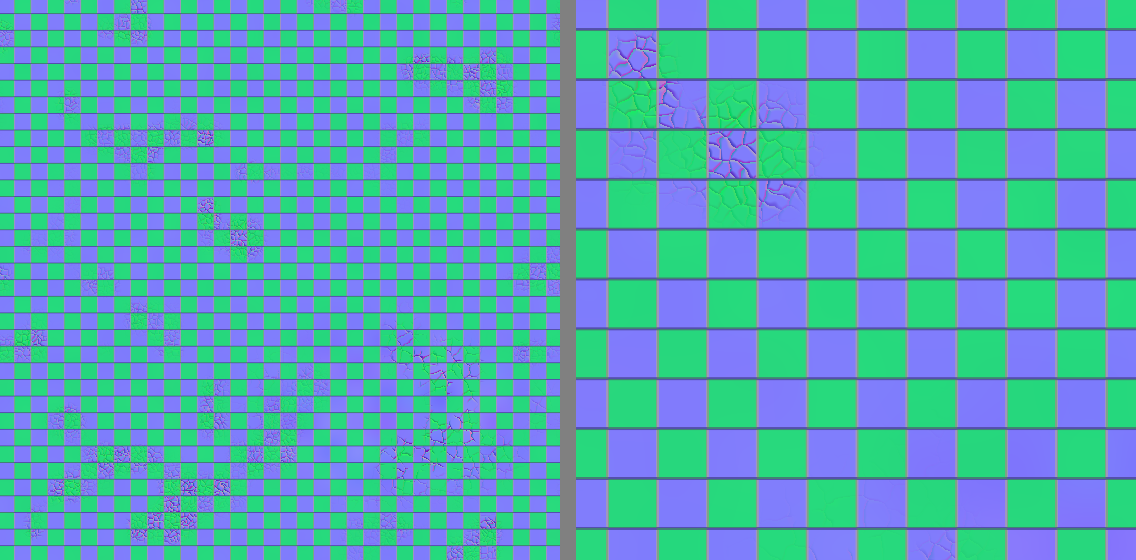
Left: the whole. Right: its middle third, enlarged.
This texture map is drawn by a Shadertoy shader. Its source:

```glsl
// Normal map of a two-tone checkerboard of bevelled tiles, about 33.7 across and down.
// Thin seams part the tiles; Voronoi borders, shown as tilted grooves, form patches
// of fine crazing and a broad region of larger cracks.

float hash(vec2 p) {
    return fract(sin(dot(p, vec2(127.1, 311.7))) * 43758.5453);
}

vec2 hash2(vec2 p) {
    return vec2(hash(p), hash(p + 57.3));
}

float noise(vec2 p) {
    vec2 i = floor(p), f = fract(p);
    f = f * f * (3.0 - 2.0 * f);
    return mix(mix(hash(i), hash(i + vec2(1, 0)), f.x),
               mix(hash(i + vec2(0, 1)), hash(i + vec2(1, 1)), f.x), f.y);
}

// Direction to the nearest Voronoi border in xy, distance to it in z
vec3 voronoiBorder(vec2 p) {
    vec2 cell = floor(p), f = fract(p), nearest = vec2(0.0);
    float best = 8.0;
    for (int y = -1; y <= 1; y++)
    for (int x = -1; x <= 1; x++) {
        vec2 g = vec2(x, y);
        vec2 r = g + hash2(cell + g) - f;
        if (dot(r, r) < best) {
            best = dot(r, r);
            nearest = r;
        }
    }
    vec3 border = vec3(0.0, 0.0, 8.0);
    for (int y = -2; y <= 2; y++)
    for (int x = -2; x <= 2; x++) {
        vec2 g = vec2(x, y);
        vec2 r = g + hash2(cell + g) - f;
        vec2 across = r - nearest;
        if (dot(across, across) > 1e-4) {
            vec2 n = normalize(across);
            float d = dot(0.5 * (r + nearest), n);
            if (d < border.z) border = vec3(n, d);
        }
    }
    return border;
}

// Surface tilt of the groove walls, for cracks of a given density per tile
vec2 crackTilt(vec2 p, float density, float width, float px) {
    vec2 wobble = vec2(noise(p * 5.0), noise(p * 5.0 + 31.0)) - 0.5;
    vec3 border = voronoiBorder((p + 0.16 * wobble) * density);
    return border.xy * (1.0 - smoothstep(0.0, width + px, border.z / density));
}

void mainImage(out vec4 fragColor, in vec2 fragCoord) {
    vec2 uv = fragCoord / iResolution.xy;
    vec2 p = uv * 33.68 + 0.14;
    float px = 33.68 / iResolution.y;
    vec2 tile = floor(p), f = fract(p);

    // Checkerboard base
    float violet = mod(tile.x + tile.y, 2.0);
    vec3 color = mix(vec3(0.15, 0.85, 0.49), vec3(0.50, 0.49, 0.99), violet);

    // Soft unevenness, strongest in the worn region
    vec2 fromWorn = (uv - vec2(0.71, 0.27)) / vec2(0.27, 0.18);
    float worn = 1.0 - smoothstep(0.5, 1.15, length(fromWorn));
    vec2 sway = vec2(noise(p * 0.6 + 9.0), noise(p * 0.6 + 71.0)) - 0.5;
    color.rg += sway * (0.02 + 0.09 * worn * violet);

    // Fine crazing in scattered patches, varying from tile to tile
    float patches = smoothstep(0.66, 0.88, noise(p * 0.47 + 4.0));
    patches *= 0.3 + 0.7 * hash(tile + 12.0);
    patches *= smoothstep(0.15, 0.55, noise(p * 0.13 + 20.0));
    float cluster = 1.0 - smoothstep(0.02, 0.05, length(uv - vec2(0.435, 0.575)));
    float fine = max(patches * (1.0 - 0.6 * worn), cluster * (0.5 + 0.5 * hash(tile)));

    // Larger cracks, broken up across the worn region
    float coarse = worn * smoothstep(0.48, 0.75, noise(p * 0.33 + 43.0));
    coarse *= smoothstep(0.2, 0.5, noise(p * 1.7));

    vec2 tilt = fine * crackTilt(p, 3.3, 0.045, px)
              + coarse * crackTilt(p + 17.0, 1.5, 0.035, px);
    tilt *= mix(0.45, 1.0, violet);
    color += vec3(tilt * 0.36, -0.28 * length(tilt));
    color.g -= 0.08 * length(tilt);

    // Seams: pale upright lines, darker level lines
    vec2 edge = min(f, 1.0 - f);
    vec2 seam = 1.0 - smoothstep(0.03 - 0.5 * px, 0.03 + 0.5 * px, edge);
    vec3 upright = mix(vec3(0.53, 0.62, 0.52), vec3(0.64, 0.60, 0.72), violet);
    vec3 level = mix(vec3(0.27, 0.47, 0.45), vec3(0.31, 0.29, 0.64), violet);
    color = mix(color, upright, seam.x * 0.9);
    color = mix(color, level, seam.y * 0.9);

    fragColor = vec4(clamp(color, 0.0, 1.0), 1.0);
}
```
